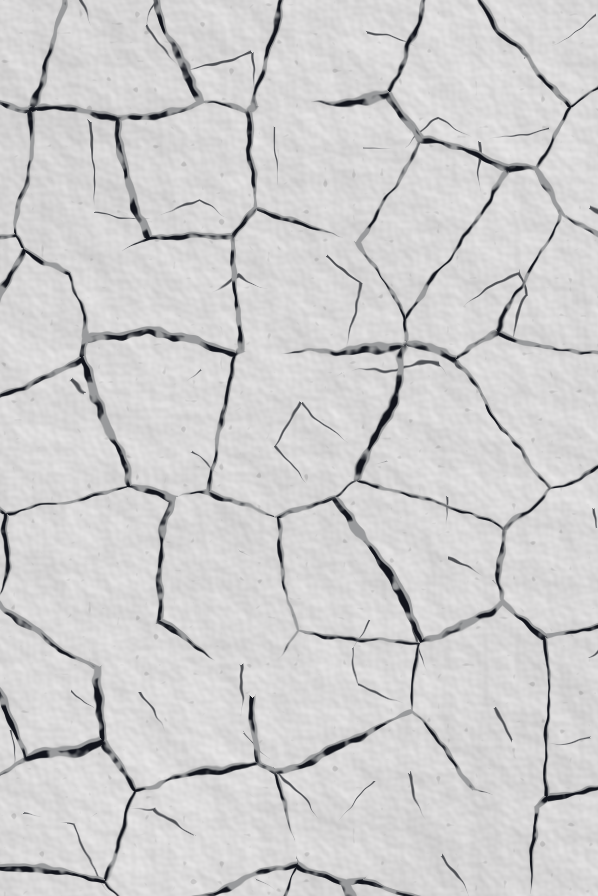
Write a Shadertoy shader that draws this texture.

```glsl
#define CELLS 6.8
#define HAIR_CELLS 10.5
#define CRACK_WIDTH 0.0034
#define HAIR_WIDTH 0.0013
#define RELIEF 1.35
#define PIT_DEPTH 0.10
#define PLASTER vec3(0.848, 0.844, 0.845)
#define CRACK_WALL vec3(0.60, 0.605, 0.61)
#define CRACK_DEEP vec3(0.07, 0.08, 0.11)
#define LIGHT_DIR vec2(0.6, 0.8)

vec2 hash2(vec2 p) {
    vec3 q = fract(p.xyx * vec3(0.1031, 0.1030, 0.0973));
    q += dot(q, q.yzx + 33.33);
    return fract((q.xx + q.yz) * q.zy);
}

vec2 gradientAt(vec2 cell) {
    float angle = 6.2832 * hash2(cell).x;
    return vec2(cos(angle), sin(angle));
}

float gradientNoise(vec2 p) {
    vec2 i = floor(p), f = fract(p);
    vec2 u = f * f * f * (f * (f * 6.0 - 15.0) + 10.0);
    vec2 e = vec2(0.0, 1.0);
    float low = mix(dot(gradientAt(i), f), dot(gradientAt(i + e.yx), f - e.yx), u.x);
    float high = mix(dot(gradientAt(i + e), f - e), dot(gradientAt(i + e.yy), f - e.yy), u.x);
    return mix(low, high, u.y);
}

vec2 noise2(vec2 p) {
    return vec2(gradientNoise(p), gradientNoise(p + vec2(37.2, 91.7)));
}

vec2 site(vec2 cell) {
    return cell + 0.5 + 0.84 * (hash2(cell + 7.0) - 0.5);
}

// Nearest cell border: x distance, yz normal, w strength.
// Some borders are kept whole, some run out into a tip, the rest are dropped.
vec4 crackNetwork(vec2 p, float whole, float broken, float width) {
    vec2 base = floor(p), home = base;
    float nearest = 1e3;
    for (int y = -1; y <= 1; y++)
    for (int x = -1; x <= 1; x++) {
        vec2 cell = base + vec2(x, y);
        float d = length(site(cell) - p);
        if (d < nearest) { nearest = d; home = cell; }
    }

    vec2 a = site(home) - p;
    float best = 1e3;
    vec4 result = vec4(1e3, 1.0, 0.0, 0.0);
    for (int y = -2; y <= 2; y++)
    for (int x = -2; x <= 2; x++) {
        if (x == 0 && y == 0) continue;
        vec2 cell = home + vec2(x, y);
        vec2 b = site(cell) - p;
        vec2 normal = normalize(b - a);
        vec2 middle = 0.5 * (a + b);
        vec2 edge = hash2(home + cell + 3.0);

        vec2 facing = normal.x > 0.0 ? normal : -normal;
        float along = dot(middle, vec2(-facing.y, facing.x));
        float tip = 1.0 - smoothstep(-0.25, 0.2, along);
        float presence = edge.x < whole ? 1.0 : (edge.x < whole + broken ? tip : 0.0);
        float strength = presence * (0.6 + 0.8 * edge.y);
        if (strength < 0.02) continue;

        float d = dot(middle, normal);
        float reach = d - width * strength;
        if (reach < best) {
            best = reach;
            result = vec4(d, normal, strength);
        }
    }
    return result;
}

float surfaceHeight(vec2 p) {
    return 0.15 * gradientNoise(p * 22.0)
         + 0.06 * gradientNoise(p * 60.0 + 5.0)
         + 0.03 * gradientNoise(p * 140.0 + 11.0);
}

float inside(float d, float halfWidth, float blur) {
    return 1.0 - smoothstep(halfWidth - blur, halfWidth + blur, d);
}

void mainImage(out vec4 fragColor, in vec2 fragCoord) {
    vec2 p = fragCoord / iResolution.y;
    float blur = max(0.9 / iResolution.y, 0.0009);

    // Plaster: lit bumps, broad tone and small pits
    float slope = surfaceHeight(p) - surfaceHeight(p + 0.003 * LIGHT_DIR);
    float tone = RELIEF * slope + 0.03 * gradientNoise(p * 3.0);
    tone -= PIT_DEPTH * smoothstep(0.42, 0.6, gradientNoise(p * 95.0));
    vec3 color = PLASTER + tone;

    // Jagged crack paths
    vec2 bent = p + 0.022 * noise2(p * 7.0)
                  + 0.006 * noise2(p * 26.0)
                  + 0.0022 * noise2(p * 70.0);
    float ragged = 0.9 + 0.7 * gradientNoise(p * 17.0) + 0.6 * gradientNoise(p * 65.0 + 3.0);
    ragged = max(ragged, 0.25);

    // Hairline cracks
    vec4 hair = crackNetwork(bent * HAIR_CELLS + 40.0, 0.0, 0.26, HAIR_WIDTH * HAIR_CELLS);
    float hairMask = inside(hair.x / HAIR_CELLS, HAIR_WIDTH * hair.w * ragged, blur);
    hairMask *= min(1.0, 2.0 * hair.w);
    color = mix(color, mix(CRACK_WALL, CRACK_DEEP, 0.55), hairMask);

    // Wide cracks: soft rim, dusty wall, broken dark core on the shaded side
    vec4 crack = crackNetwork(bent * CELLS + 12.0, 0.74, 0.2, CRACK_WIDTH * CELLS);
    float d = crack.x / CELLS;
    float halfWidth = CRACK_WIDTH * crack.w * ragged;
    float fade = min(1.0, 4.0 * crack.w);
    color *= 1.0 - 0.06 * fade * inside(d, halfWidth, 0.004);
    color = mix(color, CRACK_WALL, fade * inside(d, halfWidth, blur));

    float shift = 0.4 * halfWidth * dot(crack.yz, LIGHT_DIR);
    float depth = smoothstep(-0.25, 0.12, gradientNoise(p * 38.0 + 9.0) + 0.4 * gradientNoise(p * 110.0));
    float core = inside(abs(d - shift), 0.62 * halfWidth, blur);
    color = mix(color, CRACK_DEEP, fade * depth * core);

    fragColor = vec4(clamp(color, 0.0, 1.0), 1.0);
}
```
